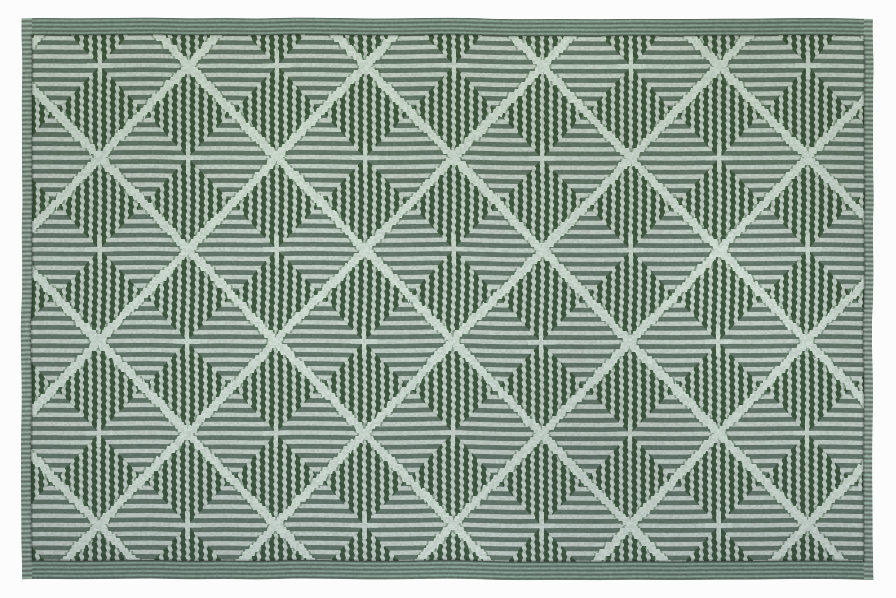
Reproduce this pattern procedurally as a Shadertoy shader.

```glsl
// Woven outdoor rug: concentric square stripes under a lattice of pale diagonals
#define CELL vec2(0.1482, 0.1536)   // one nested square, in canvas heights
#define NODE vec2(0.166, 0.736)     // a crossing of the diagonals
#define RINGS 5.0                   // stripes from square edge to centre
#define DIAGONAL 0.046              // half width of a diagonal, in cells
#define THREADS 170.0               // weave rows per canvas height
#define WEAR 0.09                   // strength of fading and thread noise
#define PALE vec3(0.73, 0.78, 0.74)
#define GREY vec3(0.37, 0.44, 0.39)
#define GREEN vec3(0.24, 0.33, 0.24)
#define PAPER vec3(0.99)

float hash(vec2 p) {
    p = fract(p * vec2(0.1031, 0.1137));
    p += dot(p, p.yx + 33.33);
    return fract((p.x + p.y) * p.x * 91.7);
}

float noise(vec2 p) {
    vec2 i = floor(p), f = fract(p);
    f = f * f * (3.0 - 2.0 * f);
    return mix(mix(hash(i), hash(i + vec2(1, 0)), f.x),
               mix(hash(i + vec2(0, 1)), hash(i + vec2(1, 1)), f.x), f.y);
}

// Signed distance to a box given by its lower and upper corners
float boxDist(vec2 p, vec2 lo, vec2 hi) {
    vec2 d = max(lo - p, p - hi);
    return length(max(d, 0.0)) + min(max(d.x, d.y), 0.0);
}

float cover(float d, float px) { return smoothstep(0.5 * px, -0.5 * px, d); }

vec3 field(vec2 p, float px) {
    vec2 q = (p - NODE) / CELL;
    vec2 id = floor(q), c = q - id - 0.5;
    float cellPx = px / CELL.x;

    // Nested squares: smooth rows above and below, twisted cords at the sides
    float ring = max(2.0 * max(abs(c.x), abs(c.y)), 0.1);
    float cord = smoothstep(-cellPx, cellPx, abs(c.x) - abs(c.y));
    float twist = sin(6.2832 * (p.y * 84.0 + p.x * 40.0));
    float soft = 0.25 + 12.0 * cellPx;
    float wave = cos(6.2832 * RINGS * ring) - 0.05 + cord * (0.35 * twist - 0.1);
    float light = smoothstep(-soft, soft, wave);
    vec3 col = mix(mix(GREY, GREEN, cord), PALE * mix(0.97, 0.94, cord), light);
    col *= 1.0 + 0.06 * cord * twist;

    // Small cross where four squares meet inside a diamond
    vec2 corner = floor(q + 0.5);
    vec2 a = abs(q - corner);
    float odd = mod(corner.x + corner.y, 2.0);
    float plus = max(min(a.x, a.y) - 0.025, max(a.x, a.y) - 0.15);
    col = mix(col, PALE, odd * cover(plus, cellPx));

    // Diagonals with combed edges, stepped from thread to thread
    float row = floor(p.y * THREADS);
    float step_ = (row + 0.5) / THREADS - p.y;
    float side = mod(id.x + id.y, 2.0) < 0.5 ? 1.0 : -1.0;
    float across = abs(side * c.x - c.y - 0.7 * step_ / CELL.y) * 0.7071;
    float fray = 0.024 * (hash(vec2(row, floor(q.x * 2.0))) - 0.5);
    float diag = across - DIAGONAL - fray;
    col = mix(col, GREEN * 1.25, 0.45 * cover(diag - 0.016, cellPx));
    return mix(col, PALE * 1.03, cover(diag, cellPx));
}

// Ribbed binding: long ribs on the ends, fine ladder on the sides
vec3 binding(vec2 p, bool sides) {
    float rib = sides ? sin(p.y * 800.0) : sin(p.y * 900.0);
    vec3 tone = sides ? vec3(0.50, 0.57, 0.52) : vec3(0.44, 0.52, 0.47);
    return tone * (1.0 + 0.2 * rib);
}

void mainImage(out vec4 fragColor, in vec2 fragCoord) {
    vec2 p = fragCoord / iResolution.xy * vec2(1.5, 1.0);
    float px = 1.0 / iResolution.y;

    // Slightly uneven outline
    vec2 bend = 0.003 * (vec2(noise(p.yy * 9.0), noise(p.xx * 8.0 + 20.0)) - 0.5);
    vec2 s = p + bend;
    float rug = boxDist(s, vec2(0.036, 0.031), vec2(1.461, 0.969));
    float inner = boxDist(s, vec2(0.053, 0.062), vec2(1.446, 0.941));

    bool sides = s.x < 0.053 || s.x > 1.446;
    vec3 col = mix(binding(s, sides), field(s, px), cover(inner, px));
    col *= 1.0 - 0.25 * smoothstep(0.004, 0.0, abs(inner));

    // Fading, cooler towards the bottom, and uneven threads
    float fade = noise(p * 4.0) - 0.5;
    float grain = hash(floor(p * vec2(260.0, THREADS * 2.0))) - 0.5;
    col *= 1.0 + WEAR * (fade + grain);
    col += vec3(0.0, 0.0, 0.025) * (0.6 - p.y);
    vec2 v = (p - vec2(0.75, 0.5)) / vec2(0.75, 0.5);
    col *= 1.03 - 0.07 * dot(v, v) * 0.5;

    fragColor = vec4(mix(PAPER, col, cover(rug, px)), 1.0);
}
```
